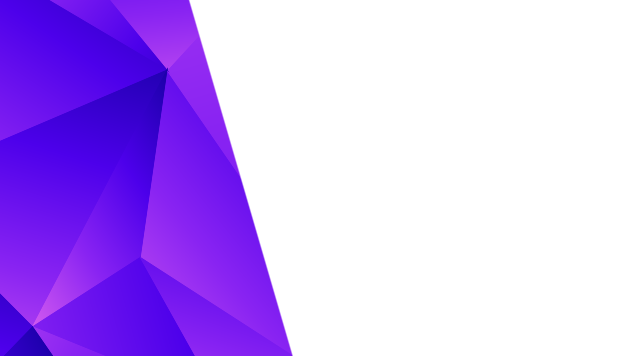
Reproduce this background procedurally as a Shadertoy shader.

```glsl
// Violet low-poly facets on the left, cut by a slanted edge, beside a plain white field.

// Shared corners, in units of canvas height
const vec2 HUB     = vec2(0.469, 0.803);
const vec2 VALLEY  = vec2(0.394, 0.277);
const vec2 CORNER  = vec2(0.0915, 0.082);
const vec2 NOTCH   = vec2(0.559, 0.901);
const vec2 RIM     = vec2(0.676, 0.502);
const vec2 RIM_TOP = vec2(0.531, 1.0);
const vec2 RIM_END = vec2(0.822, 0.0);

// Points on facet rays that run past the canvas border
const vec2 FAR_TOP_LEFT  = vec2(-0.197, 1.197);
const vec2 FAR_TOP       = vec2(0.146, 1.197);
const vec2 FAR_TOP_RIGHT = vec2(0.649, 0.999);
const vec2 FAR_LEFT      = vec2(-0.469, 0.403);
const vec2 FAR_BOTTOM    = vec2(0.704, -0.277);
const vec2 FAR_FOOT      = vec2(0.2045, -0.082);

// Colour ramp: deep blue, blue, violet, pink
vec3 ramp(float tone) {
    const vec3 DEEP   = vec3(0.11, 0.00, 0.67);
    const vec3 BLUE   = vec3(0.30, 0.00, 0.92);
    const vec3 VIOLET = vec3(0.54, 0.14, 0.95);
    const vec3 PINK   = vec3(0.82, 0.35, 0.94);
    float t = clamp(tone, 0.0, 1.0) * 3.0;
    vec3 col = mix(DEEP, BLUE, min(t, 1.0));
    col = mix(col, VIOLET, clamp(t - 1.0, 0.0, 1.0));
    return mix(col, PINK, clamp(t - 2.0, 0.0, 1.0));
}

// Linear gradient; tones holds the values at the two ends
vec3 gradient(vec2 p, vec2 from, vec2 to, vec2 tones) {
    vec2 axis = to - from;
    return ramp(mix(tones.x, tones.y, dot(p - from, axis) / dot(axis, axis)));
}

// Signed distance to the line a-b, positive on its right
float lineSide(vec2 p, vec2 a, vec2 b) {
    vec2 d = normalize(b - a);
    return dot(p - a, vec2(d.y, -d.x));
}

// Coverage of a triangle of either winding, softened outward by one pixel
float triangle(vec2 p, vec2 a, vec2 b, vec2 c, float px) {
    float s = sign(lineSide(a, b, c));
    float d = max(max(-s * lineSide(p, a, b), -s * lineSide(p, b, c)),
                  -s * lineSide(p, c, a));
    return 1.0 - smoothstep(0.0, px, d);
}

void mainImage(out vec4 fragColor, in vec2 fragCoord) {
    float px = 1.0 / iResolution.y;
    vec2 p = fragCoord * px;

    // Right facet lies under all others
    vec3 col = gradient(p, VALLEY, RIM, vec2(0.80, 0.48));

    // Upper fan around the hub
    col = mix(col, gradient(p, NOTCH, RIM, vec2(0.72, 0.63)),
              triangle(p, HUB, FAR_TOP_RIGHT, vec2(0.780, 0.352), px));
    col = mix(col, gradient(p, HUB, vec2(0.45, 1.0), vec2(0.85, 0.62)),
              triangle(p, HUB, FAR_TOP, FAR_TOP_RIGHT, px));
    col = mix(col, gradient(p, vec2(0.2, 1.0), HUB, vec2(0.57, 0.22)),
              triangle(p, HUB, FAR_TOP, FAR_TOP_LEFT, px));
    col = mix(col, gradient(p, vec2(0.0, 0.603), vec2(0.235, 0.953), vec2(0.63, 0.25)),
              triangle(p, HUB, FAR_TOP_LEFT, FAR_LEFT, px));

    // Tall facets below the hub
    col = mix(col, gradient(p, vec2(0.434, 0.803), vec2(0.223, 0.127), vec2(0.05, 0.72)),
              triangle(p, HUB, FAR_LEFT, CORNER, px));
    col = mix(col, gradient(p, CORNER, vec2(0.397, 0.286), vec2(1.0, 0.48)),
              triangle(p, HUB, VALLEY, CORNER, px));

    // Bottom row
    col = mix(col, gradient(p, CORNER, vec2(0.446, 0.178), vec2(0.62, 0.36)),
              triangle(p, VALLEY, CORNER, FAR_BOTTOM, px));
    col = mix(col, gradient(p, CORNER, vec2(0.293, 0.0), vec2(0.76, 0.60)),
              triangle(p, CORNER, FAR_FOOT, vec2(0.4945, -0.082), px));
    col = mix(col, gradient(p, vec2(0.587, 0.167), vec2(0.528, 0.002), vec2(0.52, 0.70)),
              triangle(p, VALLEY, FAR_BOTTOM, vec2(0.908, -0.055), px));

    // Dark lower left corner
    col = mix(col, gradient(p, vec2(0.05, 0.15), vec2(0.0), vec2(0.20, 0.36)),
              triangle(p, CORNER, vec2(-0.0915, 0.266), vec2(0.0, -0.15), px));
    col = mix(col, gradient(p, vec2(0.11, 0.04), vec2(0.03, 0.0), vec2(0.03, 0.15)),
              triangle(p, CORNER, vec2(-0.0675, -0.082), FAR_FOOT, px));

    // White field right of the slanted edge
    float outside = smoothstep(-px, px, lineSide(p, RIM_END, RIM_TOP));
    col = mix(col, vec3(1.0), outside);

    fragColor = vec4(col, 1.0);
}
```
